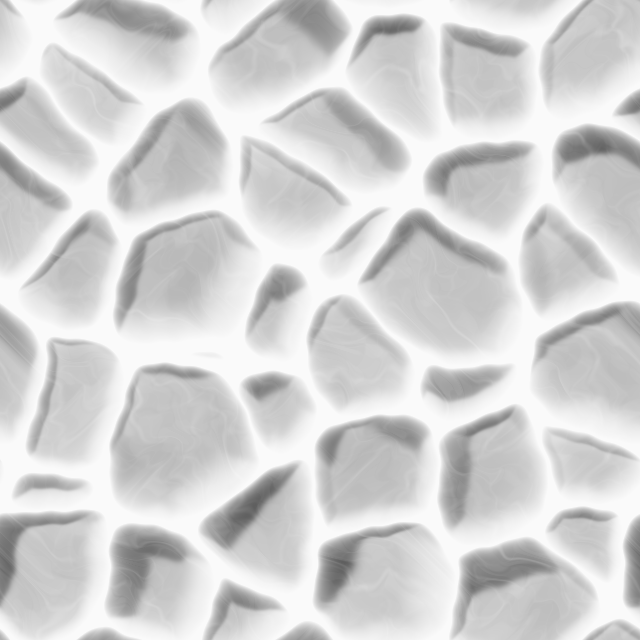
A Shadertoy shader for this texture map:

```glsl
const float TAU = 6.2831853;
const float PITS = 6.0;         // pits along one side of the tile
const float RIDGE_TONE = 0.98;
const float DARK_WALL = 0.44;
const float LIT_WALL = 0.91;
const float FLOOR_TONE = 0.765;
const float CREASE = 16.0;      // sharpness of the folds between facets

vec3 hash(vec2 p) {
    vec3 q = fract(p.xyx * vec3(0.1031, 0.1030, 0.0973));
    q += dot(q, q.yxz + 33.33);
    return fract((q.xxy + q.yzz) * q.zyx);
}

// Layered sines with whole frequencies, so the bending wraps
vec2 bend(vec2 p, float freq, float amount) {
    for (int i = 0; i < 4; i++) {
        p += amount / freq * sin(TAU * freq * p.yx + vec2(1.3, 4.1) * freq);
        freq *= 2.0;
    }
    return p;
}

// Wrapping cellular noise: nearest distance, second distance, cell value
vec3 cellular(vec2 p, float period) {
    vec2 base = floor(p);
    vec3 result = vec3(9.0, 9.0, 0.0);
    for (int j = -1; j <= 1; j++)
    for (int i = -1; i <= 1; i++) {
        vec2 cell = base + vec2(i, j);
        vec3 h = hash(mod(cell, period) + period * 3.0);
        float d = length(cell + h.xy - p);
        if (d < result.x) result = vec3(d, result.x, h.z);
        else result.y = min(result.y, d);
    }
    return result;
}

// Thin lines along the borders of cellular noise
float veins(vec2 p, float period, float width) {
    vec3 c = cellular(p * period, period);
    return 1.0 - smoothstep(0.0, width, c.y - c.x);
}

// Flat patches of random tone with softened borders
float patches(vec2 p, float period) {
    vec3 c = cellular(p * period, period);
    return (c.z - 0.5) * smoothstep(0.0, 0.12, c.y - c.x);
}

// Stone mottling, roughly -1 to 1
float stone(vec2 uv) {
    vec2 p = bend(uv, 3.0, 0.09);
    vec2 slanted = vec2(2.0 * (p.x + p.y), p.x - p.y);
    float cloud = sin(TAU * (3.0 * p.x + 2.0 * p.y)) * sin(TAU * (4.0 * p.y - p.x));
    float mottle = patches(p, 9.0) + 0.7 * patches(slanted, 7.0) + 0.5 * patches(slanted, 19.0);
    float lines = veins(slanted, 4.0, 0.11) * (0.6 + 0.4 * cloud)
                + 0.5 * veins(slanted + 0.37, 9.0, 0.13) * (0.5 - 0.5 * cloud);
    return mottle + 0.3 * cloud + 0.9 * lines - 0.15;
}

// Seed position in xy, size weight in z
vec3 pitSeed(vec2 cell, float period) {
    vec3 h = hash(mod(cell, period) + 41.0);
    return vec3(cell + 0.08 + 0.84 * h.xy, 0.5 * h.z);
}

float power(vec2 p, vec3 seed) {
    vec2 d = p - seed.xy;
    return dot(d, d) - seed.z;
}

// 0 for walls in shade (upper left), 1 for walls in light (lower right)
float wallLight(vec2 inward) {
    return smoothstep(-0.9, 0.7, dot(inward, normalize(vec2(-0.45, 0.9))));
}

// Faceted pits of a weighted Voronoi diagram, parted by bright ridges
float pits(vec2 p, float period, float grain) {
    vec2 base = floor(p), home = base;
    vec3 homeSeed = vec3(0.0);
    float homePower = 1e3;
    for (int j = -2; j <= 2; j++)
    for (int i = -2; i <= 2; i++) {
        vec2 cell = base + vec2(i, j);
        vec3 seed = pitSeed(cell, period);
        float w = power(p, seed);
        if (w < homePower) { homePower = w; home = cell; homeSeed = seed; }
    }

    // Tilted floor
    vec2 homeId = mod(home, period);
    vec3 look = hash(homeId + 77.0);
    float floorDepth = clamp(1.0 + dot(p - homeSeed.xy, look.xy - 0.5), 0.5, 1.6);
    float floorTone = FLOOR_TONE + 0.05 * (look.z - 0.5) + 0.04 * grain;

    // Blend the walls with the floor, the shallowest facet wins
    float tone = floorTone, total = 1.0, glow = 0.0;
    for (int j = -3; j <= 3; j++)
    for (int i = -3; i <= 3; i++) {
        vec2 cell = base + vec2(i, j);
        if (cell == home) continue;
        vec3 seed = pitSeed(cell, period);
        vec2 inward = homeSeed.xy - seed.xy;
        float gap = max(length(inward), 1e-3);
        float d = (power(p, seed) - homePower) / (2.0 * gap);
        float lit = wallLight(inward / gap);
        vec3 vary = hash(mod(cell, period) + 17.0 * homeId + 5.0);
        float depth = d / (mix(0.10, 0.38, vary.x * vary.x) * mix(1.0, 1.5, lit));
        float wall = mix(DARK_WALL + 0.12 * (vary.y - 0.5), LIT_WALL, lit);
        wall += grain * mix(0.09, 0.02, lit) + 0.05 * (0.5 - depth) * (1.0 - lit);
        wall = mix(wall, floorTone, lit * smoothstep(0.3, 1.1, depth));
        float weight = exp(CREASE * (floorDepth - depth));
        tone += wall * weight;
        total += weight;
        glow += exp(-d / mix(0.06, 0.12, lit));
    }
    return mix(tone / total, RIDGE_TONE, min(glow, 1.0));
}

void mainImage(out vec4 fragColor, in vec2 fragCoord) {
    vec2 uv = fragCoord / iResolution.xy;
    float tone = pits(bend(uv, 3.0, 0.02) * PITS, PITS, stone(uv));
    fragColor = vec4(vec3(clamp(tone, 0.0, 1.0)), 1.0);
}
```
